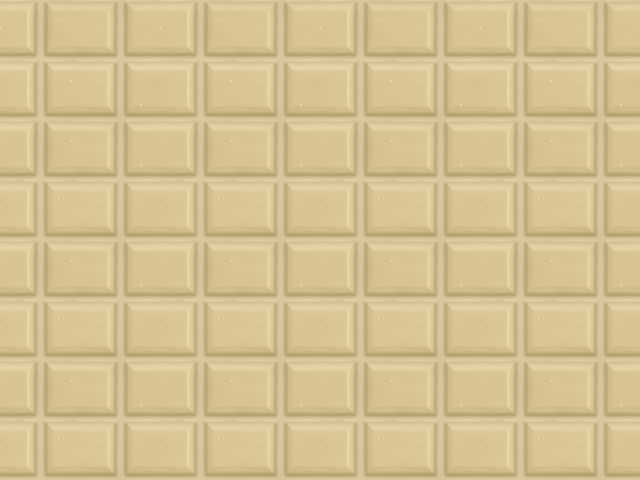
Give the GLSL for this pattern, as a Shadertoy shader.

```glsl
// A slab of pale moulded tiles, eight across and eight down, with soft grooves.
// Each tile is a rounded box whose four bevels are shaded apart along mitred
// corners; wrapped value noise and hashed specks vary two kinds of row and column.

const vec2 TILES = vec2(8.0, 8.0);        // tiles across and down
const vec2 SHIFT = vec2(0.01, 0.02);      // grid offset, in tiles
const vec2 CELL = vec2(1.3333, 1.0);      // cell size; lengths are in cell heights
const vec2 HALF_TILE = vec2(0.59, 0.442);
const float BLOCK = 2.0;                  // tiles per repeat of the wear
const float ROW_SLIP = 6.0;               // row from which the alternation swaps
const float CORNER = 0.035;
const float BEVEL = 0.13;
const float SHADOW_WIDTH = 0.040;
const float ROW_TONE = 0.002;
const int SPECKS = 6;

const vec3 FACE = vec3(0.85, 0.77, 0.58);
const vec3 GROOVE = vec3(0.845, 0.778, 0.618);
const vec3 LIGHT = vec3(0.885, 0.825, 0.645);
const vec3 GLINT = vec3(0.93, 0.87, 0.69);
const vec3 SHADE = vec3(0.79, 0.72, 0.53);
const vec3 DARK = vec3(0.71, 0.63, 0.43);

float hash12(vec2 p) {
    vec3 a = fract(vec3(p.xyx) * 0.1031);
    a += dot(a, a.yzx + 33.33);
    return fract((a.x + a.y) * a.z);
}

vec2 hash22(vec2 p) {
    return vec2(hash12(p), hash12(p + 47.3));
}

// Value noise, freq lattice cells per tile, wrapping after one block
float noise(vec2 tile, vec2 freq) {
    vec2 p = tile * freq, period = freq * BLOCK;
    vec2 i = floor(p), f = fract(p);
    f = f * f * (3.0 - 2.0 * f);
    vec2 a = mod(i, period), b = mod(i + 1.0, period);
    return mix(mix(hash12(a), hash12(vec2(b.x, a.y)), f.x),
               mix(hash12(vec2(a.x, b.y)), hash12(b), f.x), f.y);
}

float roundedBox(vec2 p, vec2 halfSize, float radius) {
    vec2 k = abs(p) - halfSize + radius;
    return length(max(k, 0.0)) + min(max(k.x, k.y), 0.0) - radius;
}

// Soft line of the given width centred on x = 0
float ridge(float x, float width) {
    return exp(-x * x / (width * width));
}

float dotMask(vec2 p, float radius, float px) {
    return 1.0 - smoothstep(radius - 0.5 * px, radius + 0.5 * px, length(p));
}

void mainImage(out vec4 fragColor, in vec2 fragCoord) {
    vec2 grid = fragCoord / iResolution.xy * TILES - SHIFT;
    grid.x += 0.5;
    vec2 q = (fract(grid) - 0.5) * CELL;
    vec2 cell = floor(grid);
    cell.y += step(ROW_SLIP, cell.y);
    vec2 variant = mod(cell, BLOCK);
    float px = TILES.y / iResolution.y;
    float soft = max(0.015, px);

    // Slightly uneven outline
    q += 0.010 * (vec2(noise(grid, vec2(5)), noise(grid + 0.5, vec2(6))) - 0.5);
    float d = roundedBox(q, HALF_TILE, CORNER);
    float body = 1.0 - smoothstep(-soft, soft, d);

    // Which side a point belongs to: left, right, bottom, top
    vec2 inset = HALF_TILE - abs(q);
    float upright = smoothstep(-soft, soft, inset.y - inset.x);
    vec2 positive = smoothstep(-0.02, 0.02, q);
    vec4 side = vec4(upright * (1.0 - positive.x), upright * positive.x,
                     (1.0 - upright) * (1.0 - positive.y), (1.0 - upright) * positive.y);

    // Groove and face
    float broad = noise(grid, vec2(2)) - 0.5;
    float mottle = noise(grid, vec2(8)) - 0.5;
    float grain = hash12(mod(floor(grid * 64.0), 64.0 * BLOCK)) - 0.5;
    float streak = noise(grid, vec2(8, 32));
    vec3 face = FACE + ROW_TONE * (1.0 - 2.0 * variant.y) + 0.012 * q.x + 0.012 * q.y;
    vec3 color = mix(GROOVE, face, body);

    // Bevels: lit top, pale right, dim bottom and left
    float bevel = body * (1.0 - smoothstep(BEVEL - soft, BEVEL + soft, -d));
    float topLight = mix(0.75, 1.0, variant.y);
    color = mix(color, LIGHT, bevel * (side.w * topLight + side.y * 0.35));
    color = mix(color, SHADE, bevel * (side.z * (0.35 + 0.5 * streak) + side.x * 0.4));

    // Bright inner ridge on the right, fainter on top, dim below
    float crest = ridge(d + BEVEL, 0.022) * body;
    float rightGlint = mix(0.75, 0.6, variant.x);
    color = mix(color, GLINT, crest * (side.y * rightGlint + side.w * 0.15));
    color = mix(color, SHADE, crest * side.z * streak * 0.9);

    // Soft shadow around the foot of the tile, faint along the lit top
    float foot = dot(side, vec4(0.80, 0.75, 1.0, 0.28));
    color = mix(color, DARK, foot * ridge(d + 0.008, SHADOW_WIDTH));

    // Broken bright lip where the groove meets the tile
    float lip = ridge(d - 0.03, 0.016) * smoothstep(0.1, 0.7, noise(grid, vec2(12)));
    color = mix(color, GLINT, lip * (side.w * 0.5 + side.y * 0.15));

    // One clear speck per tile and a few fine ones
    vec2 mainSpeck = mix(mix(vec2(0.0, 0.01), vec2(-0.37, 0.16), variant.x),
                         mix(vec2(-0.33, -0.27), vec2(-0.16, 0.13), variant.x), variant.y);
    float specks = 0.65 * dotMask(q - mainSpeck, 0.016, px);
    for (int i = 0; i < SPECKS; i++) {
        vec2 key = variant * 19.0 + float(i) * vec2(3.7, 5.1) + 2.0;
        vec2 center = (hash22(key) - 0.5) * HALF_TILE * 1.7;
        specks = max(specks, 0.4 * hash12(key + 9.0) * dotMask(q - center, 0.010, px));
    }
    color = mix(color, GLINT + 0.03, specks);

    color += 0.018 * broad + 0.010 * mottle + 0.010 * grain;
    fragColor = vec4(clamp(color, 0.0, 1.0), 1.0);
}
```
